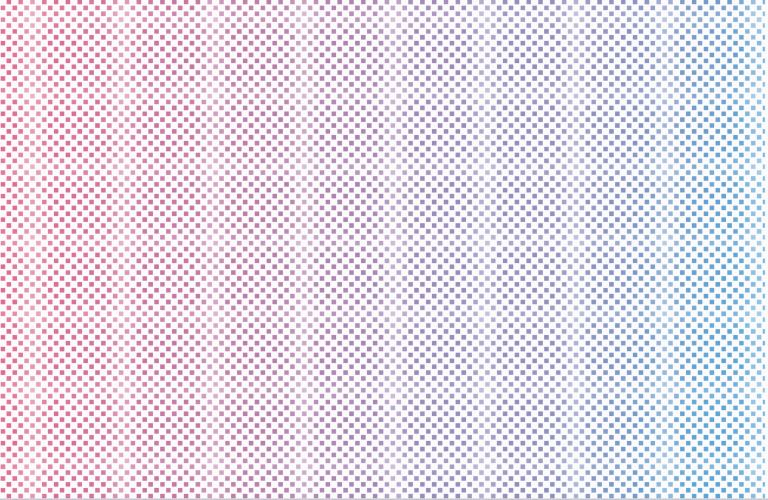
A WebGL 1 fragment shader for this pattern:

```glsl
precision highp float;

uniform vec2 u_resolution;

const vec2 GRID = vec2(130.0, 85.0);   // half-period cells across and down
const float ROW_SHIFT = 0.16;
const float DOT_HALF = 0.385;
const float DOT_ROUND = 0.13;
const vec3 PAPER = vec3(0.988, 0.984, 0.988);
const vec3 PINK = vec3(0.88, 0.42, 0.57);
const vec3 MAUVE = vec3(0.72, 0.50, 0.67);
const vec3 VIOLET = vec3(0.58, 0.56, 0.74);
const vec3 BLUE = vec3(0.36, 0.65, 0.84);
const vec3 BASE_LINE = vec3(0.74, 0.74, 0.77);

float hash(vec2 p) {
  return fract(sin(dot(p, vec2(127.1, 311.7))) * 43758.5453);
}

float roundedBox(vec2 p, float halfSize, float radius) {
  vec2 q = abs(p) - halfSize + radius;
  return length(max(q, 0.0)) + min(max(q.x, q.y), 0.0) - radius;
}

// Narrow periodic band, 1 at its centre
float band(float x, float period, float start) {
  float wave = 0.5 + 0.5 * cos(6.28318 * (x - start) / period);
  return pow(wave, 6.0);
}

// Pink to blue, with the blue reaching further in at the bottom
vec3 inkColor(vec2 uv) {
  float t = uv.x + 0.14 * (0.5 - uv.y) * uv.x;
  vec3 ink = mix(PINK, MAUVE, smoothstep(-0.05, 0.42, t));
  ink = mix(ink, VIOLET, smoothstep(0.30, 0.68, t));
  return mix(ink, BLUE, smoothstep(0.70, 1.0, t));
}

// Square dots on alternate cells of a checkerboard
float dotCoverage(vec2 grid, float blur) {
  vec2 cell = floor(grid);
  float isDot = mod(cell.x + cell.y, 2.0);
  float size = DOT_HALF + 0.02 * (hash(cell) - 0.5);
  float d = roundedBox(fract(grid) - 0.5, size, DOT_ROUND);
  return isDot * (1.0 - smoothstep(-blur, blur, d));
}

// Faint rows and columns plus slight dot-to-dot variation
float inkStrength(vec2 cell) {
  float columns = band(cell.x, 15.3, 5.0);
  float rows = band(cell.y, 12.6, 15.5);
  float fade = 1.0 - 0.30 * columns - 0.18 * rows;
  return fade * (0.94 + 0.12 * hash(cell + 19.0));
}

void main() {
  vec2 uv = gl_FragCoord.xy / u_resolution;
  vec2 pixel = 1.0 / u_resolution;
  vec2 grid = vec2(uv.x, 1.0 - uv.y) * GRID + vec2(0.0, ROW_SHIFT);
  float blur = 0.04 + 0.5 * GRID.y * pixel.y;

  float coverage = dotCoverage(grid, blur) * inkStrength(floor(grid));

  // Blank right margin
  coverage *= 1.0 - smoothstep(0.996 - pixel.x, 0.996 + pixel.x, uv.x);
  vec3 color = mix(PAPER, inkColor(uv), clamp(coverage, 0.0, 1.0));

  // Thin grey line along the bottom
  float line = 1.0 - smoothstep(0.003 - pixel.y, 0.003 + pixel.y, uv.y);
  color = mix(color, BASE_LINE, 0.8 * line);

  gl_FragColor = vec4(color, 1.0);
}
```
